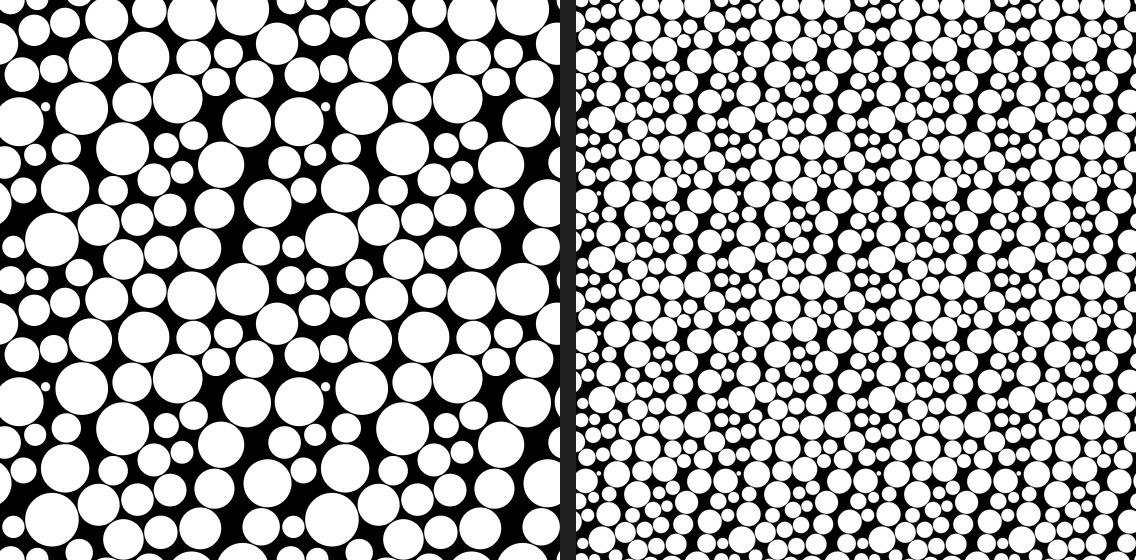
Left, the tile; right, the same tile 2 across and 2 down.
This pattern is drawn by a WebGL 2 fragment shader. Its source:

```glsl
#version 300 es
precision highp float;

uniform vec2 u_resolution;
out vec4 fragColor;

const vec3 GROUND_COLOR = vec3(0.0);
const vec3 DISC_COLOR = vec3(1.0);

// Lengths are in tiles; the canvas holds REPEATS tiles per side
const float REPEATS = 2.0;
const float COUNT = 47.0;          // prime, so cubing permutes the ranks
const float ROW_STEP = 7.0;
const float MIN_RADIUS = 0.026;
const float MAX_RADIUS = 0.104;
const float GAP = 0.004;
const float JITTER = 0.012;
const float REPULSION = 0.070;
const float REACH = 0.190;
const int FIT_STEPS = 18;
const float FIRST_STEP = 0.020;
const float STEP_DECAY = 0.82;

// Near-hexagonal lattice that wraps on the unit tile
const mat2 SITE_TO_TILE = mat2(7.0, 1.0, 2.0, 7.0) / COUNT;
const mat2 TILE_TO_SITE = mat2(7.0, -1.0, -2.0, 7.0);

// One direction of each opposite pair in the two nearest shells
const int AXIS_COUNT = 6;
const int SIDES = 12;
const vec2 AXES[AXIS_COUNT] = vec2[AXIS_COUNT](
    vec2(1.0, 0.0), vec2(0.0, 1.0), vec2(-1.0, 1.0),
    vec2(1.0, 1.0), vec2(-1.0, 2.0), vec2(-2.0, 1.0));

vec2 hash2(float n) {
    vec3 p = fract(vec3(n) * vec3(0.1031, 0.1030, 0.0973));
    p += dot(p, p.yzx + 33.33);
    return fract((p.xx + p.yz) * p.zy);
}

float wrapIndex(float n) {
    return n - COUNT * floor((n + 0.5) / COUNT);
}

float siteIndex(vec2 site) {
    return site.x + ROW_STEP * site.y;
}

// Every index gets its own size, evenly spread over the range
float discRadius(float index) {
    float n = wrapIndex(index);
    float rank = wrapIndex(wrapIndex(n * n) * n) / (COUNT - 1.0);
    return mix(MIN_RADIUS, MAX_RADIUS, rank);
}

// Disc as centre and radius, pushed away from its larger neighbours
vec3 discAt(vec2 site) {
    float index = siteIndex(site);
    vec2 shift = (hash2(wrapIndex(index) + 1.0) - 0.5) * JITTER;
    for (int k = 0; k < AXIS_COUNT; k++) {
        vec2 d = SITE_TO_TILE * AXES[k];
        float offset = siteIndex(AXES[k]);
        float push = discRadius(index - offset) - discRadius(index + offset);
        shift += d * (REPULSION * push / dot(d, d));
    }
    return vec3(SITE_TO_TILE * site + shift, discRadius(index));
}

float power(vec2 p, vec3 disc) {
    vec2 d = p - disc.xy;
    return dot(d, d) - disc.z * disc.z;
}

// Border of two power cells: normal, and distance from the first centre
vec3 cellSide(vec3 disc, vec3 other) {
    vec2 d = other.xy - disc.xy;
    float dist = length(d);
    return vec3(d / dist, 0.5 * (power(disc.xy, other) + disc.z * disc.z) / dist);
}

// Largest disc inside the cell, found by stepping off the closest side
vec3 inscribedDisc(vec2 site, vec3 disc) {
    vec3 sides[SIDES];
    for (int k = 0; k < AXIS_COUNT; k++) {
        sides[2 * k] = cellSide(disc, discAt(site + AXES[k]));
        sides[2 * k + 1] = cellSide(disc, discAt(site - AXES[k]));
    }
    vec2 offset = vec2(0.0);
    vec3 best = vec3(0.0);
    float stride = FIRST_STEP;
    for (int i = 0; i < FIT_STEPS; i++) {
        float closest = 1.0;
        vec2 normal = vec2(0.0);
        for (int k = 0; k < SIDES; k++) {
            float room = sides[k].z - dot(offset, sides[k].xy);
            if (room < closest) {
                closest = room;
                normal = sides[k].xy;
            }
        }
        if (closest > best.z) best = vec3(offset, closest);
        offset -= normal * stride;
        stride *= STEP_DECAY;
    }
    return vec3(disc.xy + best.xy, best.z - 0.5 * GAP);
}

void main() {
    vec2 p = gl_FragCoord.xy / u_resolution.y * REPEATS;
    float pixel = REPEATS / u_resolution.y;

    // Power cell that holds this point, among the lattice sites in reach
    vec2 base = floor(TILE_TO_SITE * p);
    vec2 cellSite = base;
    vec3 cellDisc = vec3(0.0);
    float lowest = 1.0;
    for (int y = -1; y <= 2; y++) {
        for (int x = -1; x <= 2; x++) {
            vec2 site = base + vec2(x, y);
            if (distance(p, SITE_TO_TILE * site) > REACH) continue;
            vec3 disc = discAt(site);
            float value = power(p, disc);
            if (value < lowest) {
                lowest = value;
                cellSite = site;
                cellDisc = disc;
            }
        }
    }

    // Fitted disc, its edge smoothed over one pixel
    vec3 fitted = inscribedDisc(cellSite, cellDisc);
    float edge = distance(p, fitted.xy) - fitted.z;
    float coverage = clamp(0.5 - edge / pixel, 0.0, 1.0);
    fragColor = vec4(mix(GROUND_COLOR, DISC_COLOR, coverage), 1.0);
}
```
